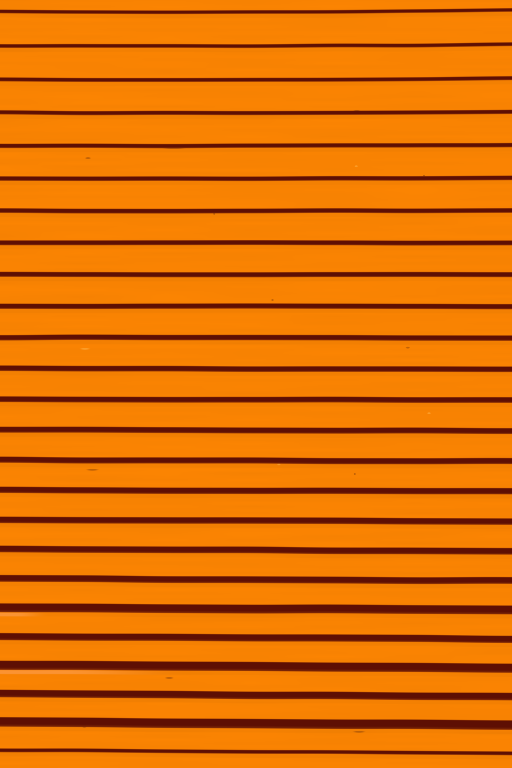
Write a Shadertoy shader that draws this texture.

```glsl
// Orange horizontal slats parted by 25 dark grooves that crowd and thicken toward the bottom.

float hash(vec2 p) {
    return fract(sin(dot(p, vec2(127.1, 311.7))) * 43758.5453);
}

float noise(vec2 p) {
    vec2 i = floor(p), f = fract(p);
    f = f * f * (3.0 - 2.0 * f);
    return mix(mix(hash(i), hash(i + vec2(1, 0)), f.x),
               mix(hash(i + vec2(0, 1)), hash(i + vec2(1, 1)), f.x), f.y);
}

// Sparse thin scratches: x is coverage, y picks dark or pale.
vec2 scratches(vec2 p) {
    vec2 cell = floor(p / 64.0);
    vec2 q = p - (cell + 0.25 + 0.5 * vec2(hash(cell), hash(cell + 7.0))) * 64.0;
    float halfLength = mix(1.2, 13.0, pow(hash(cell + 19.0), 3.0));
    float mark = 1.0 - smoothstep(0.4, 1.2, length(q / vec2(halfLength, 1.1)));
    return vec2(mark * step(0.82, hash(cell + 31.0)), step(0.75, hash(cell + 43.0)));
}

void mainImage(out vec4 fragColor, in vec2 fragCoord) {
    // Canvas is 768 units tall, measured downward; side runs -1 to 1 across.
    vec2 p = vec2(fragCoord.x, iResolution.y - fragCoord.y) * 768.0 / iResolution.y;
    float side = 2.0 * fragCoord.x / iResolution.x - 1.0;
    float soft = 0.3 + 0.5 * 768.0 / iResolution.y;

    // Paint with faint streaks and scratches
    vec3 slat = vec3(0.975, 0.512, 0.008);
    slat *= 0.99 + 0.02 * noise(p * vec2(0.012, 0.3));
    vec2 scratch = scratches(p);
    slat = mix(slat, mix(vec3(0.62, 0.30, 0.03), vec3(1.0, 0.68, 0.25), scratch.y), 0.6 * scratch.x);

    vec3 groove = vec3(0.37, 0.06, 0.01);
    float dark = 0.0;

    for (int n = 0; n < 25; n++) {
        float i = float(n);
        float wide = n > 18 ? mod(i, 2.0) : 0.0;

        // Spacing shrinks down the canvas; upper grooves sag, lower ones tilt
        float center = 11.0 + i * (34.2 + i * (0.001 * i - 0.163));
        center += side * mix(-0.8, 1.7, i / 24.0);
        center += (1.0 - side * side) * max(0.0, 1.2 - 0.15 * i);
        center += 0.7 * (noise(vec2(p.x * 0.012, i * 5.0)) - 0.5);
        float halfWidth = n == 24 ? 1.8 : 1.7 + 0.09 * i + 0.9 * wide;

        float d = p.y - center;
        float below = d - halfWidth;

        // Faint bevel along the top of each slat
        float bevel = smoothstep(0.0, 1.0, below) * (1.0 - smoothstep(3.5, 5.0, below));
        slat *= 1.0 - 0.025 * bevel;

        // Pale reflection at the left under the widest grooves
        float reach = 50.0 + 70.0 * (i - 19.0);
        float glint = wide * bevel * step(i, 21.0) * (1.0 - smoothstep(0.3 * reach, reach, p.x));
        slat = mix(slat, vec3(1.0, 0.62, 0.30), 0.65 * glint);

        // Groove with a lighter lower lip
        float cover = 1.0 - smoothstep(-soft, soft, abs(d) - halfWidth);
        float lip = smoothstep(0.35, 0.9, d / halfWidth);
        groove = mix(groove, vec3(0.46, 0.13, 0.02), cover * lip);
        dark = max(dark, cover);
    }

    fragColor = vec4(mix(slat, groove, dark), 1.0);
}
```
